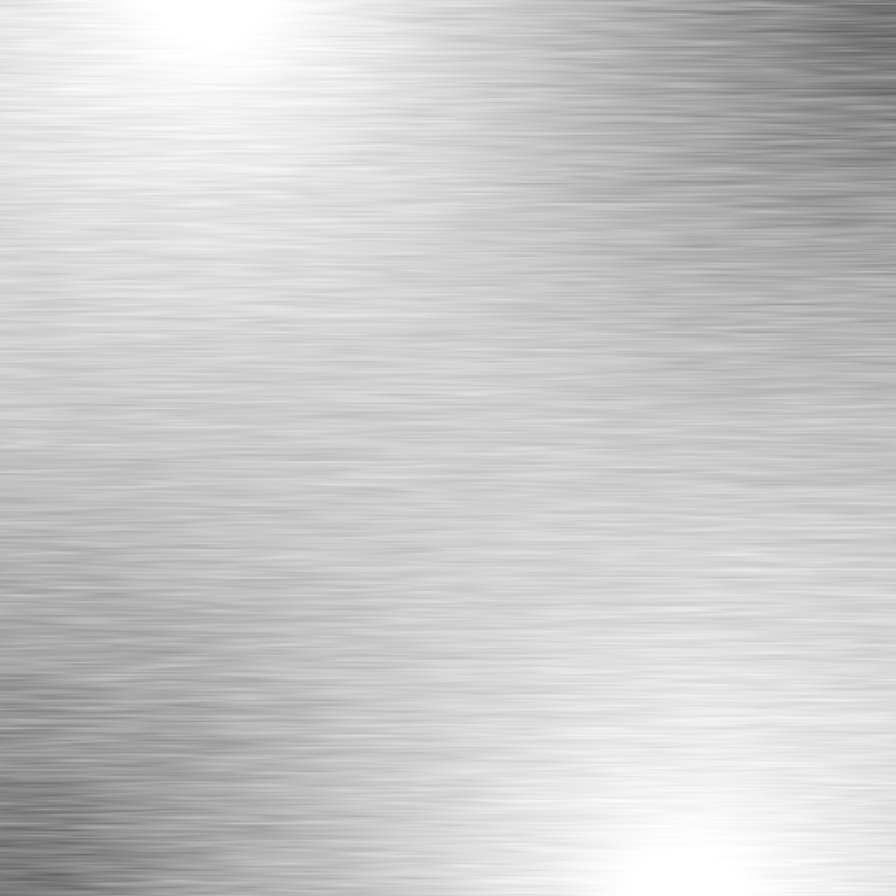
This texture is drawn by a three.js fragment shader. Its source:

```glsl
// Brushed metal sheet: two soft white glows and two dark corners, laid out
// with half-turn symmetry, shade a grey base; fine horizontal scratches come
// from layers of stretched value noise whose rows are shifted at random.

varying vec2 vUv;

const float BASE_GREY = 0.815;
const vec2 GLOW_POS = vec2(-0.26, 0.52);    // from the centre of the sheet
const float GLOW_GAIN = 0.155;
const float GLOW_SPREAD = 0.11;             // squared radius
const float CORE_GAIN = 0.06;
const float CORE_SPREAD = 0.014;
const vec2 SHADE_POS = vec2(0.52, 0.5);
const float SHADE_GAIN = 0.28;
const float SHADE_SPREAD = 0.15;
const float CORNER_GAIN = 0.07;
const float CORNER_SPREAD = 0.015;

const int LAYERS = 4;
const vec2 COARSE_CELLS = vec2(5.0, 170.0); // cells across and up
const vec2 CELL_GROWTH = vec2(1.65, 1.45);  // per layer
const float COARSE_WEIGHT = 0.30;
const float WEIGHT_GROWTH = 1.4;
const float SCRATCH_DARK = 0.25;            // contrast on dark metal
const float SCRATCH_LIGHT = 0.11;           // contrast on bright metal

float hash(vec2 p) {
  vec3 q = fract(vec3(p.xyx) * 0.1031);
  q += dot(q, q.yzx + 33.33);
  return fract((q.x + q.y) * q.z);
}

// Noise along one row, with its own random shift
float rowNoise(float x, float row, float seed) {
  x += 17.0 * hash(vec2(row, seed + 5.0));
  float cell = floor(x);
  float t = smoothstep(0.0, 1.0, x - cell);
  vec2 key = vec2(cell + seed * 61.0, row);
  return mix(hash(key), hash(key + vec2(1.0, 0.0)), t);
}

// Stretched noise, shaped so that strong streaks are sparse
float streaks(vec2 p, float seed) {
  float row = floor(p.y);
  float t = smoothstep(0.0, 1.0, p.y - row);
  float n = mix(rowNoise(p.x, row, seed), rowNoise(p.x, row + 1.0, seed), t) - 0.5;
  return n * (0.6 + 1.5 * abs(n));
}

// Layered scratches, centred on zero
float scratches(vec2 uv) {
  float sum = 0.0;
  float weight = COARSE_WEIGHT;
  vec2 cells = COARSE_CELLS;
  for (int i = 0; i < LAYERS; i++) {
    sum += weight * streaks(uv * cells, float(i) + 1.0);
    weight *= WEIGHT_GROWTH;
    cells *= CELL_GROWTH;
  }
  return sum * 0.56;
}

float falloff(vec2 p, vec2 centre, float spread) {
  vec2 d = p - centre;
  return exp(-dot(d, d) / spread);
}

// Reflection seen from one half of the sheet
float sheen(vec2 p) {
  return GLOW_GAIN * falloff(p, GLOW_POS, GLOW_SPREAD)
       + CORE_GAIN * falloff(p, GLOW_POS, CORE_SPREAD)
       - SHADE_GAIN * falloff(p, SHADE_POS, SHADE_SPREAD)
       - CORNER_GAIN * falloff(p, vec2(0.5), CORNER_SPREAD);
}

void main() {
  vec2 p = vUv - 0.5;
  float light = BASE_GREY + sheen(p) + sheen(-p);

  // Scratches show most on dark metal and wash out in the glows
  float contrast = mix(SCRATCH_DARK, SCRATCH_LIGHT, smoothstep(0.45, 0.9, light));
  contrast *= 1.0 - smoothstep(0.9, 1.04, light);
  light += contrast * scratches(vUv);

  gl_FragColor = vec4(vec3(clamp(light, 0.0, 1.0)), 1.0);
}
```
